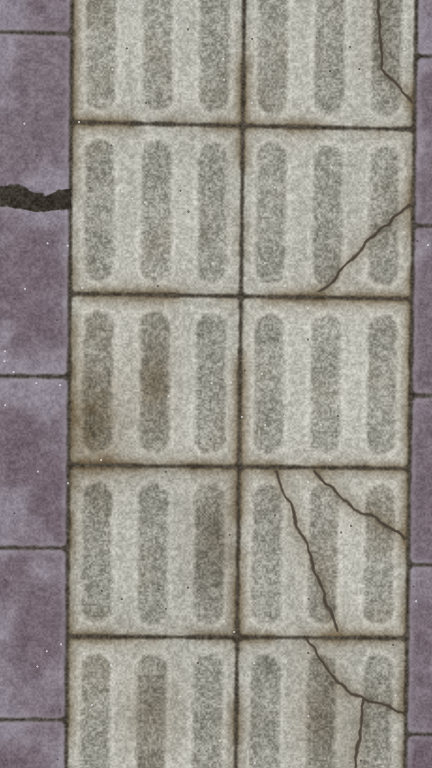
This texture is drawn by a Shadertoy shader. Its source:

```glsl
float hash(vec2 p) {
    p = fract(p * vec2(0.1031, 0.1137));
    p += dot(p, p.yx + 33.33);
    return fract((p.x + p.y) * p.x * 7.31);
}

float noise(vec2 p) {
    vec2 i = floor(p), f = fract(p);
    f = f * f * (3.0 - 2.0 * f);
    return mix(mix(hash(i), hash(i + vec2(1, 0)), f.x),
               mix(hash(i + vec2(0, 1)), hash(i + vec2(1, 1)), f.x), f.y);
}

float fbm(vec2 p) {
    float sum = 0.0, amp = 0.5;
    for (int i = 0; i < 4; i++) {
        sum += amp * noise(p);
        p = mat2(1.6, 1.2, -1.2, 1.6) * p + 17.0;
        amp *= 0.5;
    }
    return sum / 0.94;
}

float roundBox(vec2 p, vec2 halfSize, float r) {
    vec2 q = abs(p) - halfSize + r;
    return length(max(q, 0.0)) + min(max(q.x, q.y), 0.0) - r;
}

float segment(vec2 p, vec2 a, vec2 b) {
    vec2 ab = b - a;
    return length(p - a - ab * clamp(dot(p - a, ab) / dot(ab, ab), 0.0, 1.0));
}

float blob(vec2 p, vec2 center, vec2 size) {
    vec2 q = (p - center) / size;
    return exp(-dot(q, q));
}

// Distance to the nearest fracture
float cracks(vec2 p) {
    vec4 lines[11] = vec4[11](
        vec4(0.875, -0.02, 0.885, 0.16), vec4(0.885, 0.16, 0.955, 0.232),
        vec4(0.95, 0.47, 0.85, 0.56), vec4(0.85, 0.56, 0.745, 0.675),
        vec4(0.637, 1.09, 0.715, 1.28), vec4(0.715, 1.28, 0.78, 1.465),
        vec4(0.725, 1.09, 0.80, 1.16), vec4(0.80, 1.16, 0.94, 1.245),
        vec4(0.70, 1.475, 0.80, 1.60), vec4(0.80, 1.60, 0.935, 1.65),
        vec4(0.845, 1.62, 0.82, 1.80));
    p += 0.022 * (vec2(fbm(p * 22.0), fbm(p * 22.0 + 50.0)) - 0.5);
    float d = 1.0;
    for (int i = 0; i < 11; i++) d = min(d, segment(p, lines[i].xy, lines[i].zw));
    return d;
}

void mainImage(out vec4 fragColor, in vec2 fragCoord) {
    // Canvas width is 1, y runs down
    vec2 p = vec2(fragCoord.x, iResolution.y - fragCoord.y) / iResolution.x;
    float px = 1.0 / iResolution.x;
    float t = p.y / 1.778;
    float grain = 0.6 * noise(p * 230.0) + 0.4 * noise(p * 115.0 + 9.0) - 0.5;
    float wear = fbm(p * 9.0);
    float fine = fbm(p * 38.0 + 4.0);

    // Slightly leaning grid; the outer columns are shifted vertically
    float u = (p.x - 0.167 + 0.014 * t) / (0.3985 - 0.006 * t);
    float column = floor(u);
    bool paver = column < 0.0 || column > 1.0;
    float rowStart = column < 0.0 ? 0.083 : column > 1.0 ? 0.116 : 0.287;
    float v = (p.y - rowStart - 0.01 * (u - 0.5) * (1.0 - t)) / 0.3958;
    vec2 id = vec2(column, floor(v));
    vec2 cell = vec2(u, v) - id;
    float rnd = hash(id * 7.3 + 31.0);
    float edge = roundBox((cell - 0.5) * 0.396, vec2(0.1935), 0.012) + 0.005 * (fine - 0.5);

    vec3 color;
    if (paver) {
        // Purple pavers with a darker worn center
        float core = smoothstep(0.42, 0.75, wear + 0.35 * blob(cell, vec2(column < 0.0 ? 0.82 : 0.2, 0.5), vec2(0.2, 0.4)));
        color = mix(vec3(0.55, 0.52, 0.56), vec3(0.43, 0.375, 0.405), core * (0.6 + 0.4 * rnd));
        color += 0.15 * grain + 0.10 * (fine - 0.5);
        color = mix(color, vec3(0.62, 0.59, 0.62), 0.3 * smoothstep(-0.016, -0.005, edge));
    } else {
        // Concrete tiles with three rounded bars
        float bars = 1.0;
        for (int i = 0; i < 3; i++) {
            vec2 q = cell - vec2(0.17 + 0.33 * float(i), 0.51);
            bars = min(bars, roundBox(q, vec2(0.085, 0.41), 0.08));
        }
        bars += 0.022 * (fine - 0.5);
        float bar = 1.0 - smoothstep(-0.018, 0.012, bars);
        float rim = exp(-pow((bars - 0.02) / 0.014, 2.0));
        color = vec3(0.715, 0.71, 0.675) + 0.04 * (rnd - 0.5) + 0.09 * (wear - 0.5);
        color -= bar * (0.05 + 0.13 * fbm(p * 13.0 + 70.0));
        color += 0.035 * rim + grain * (0.24 + 0.10 * bar);

        // Brown dirt along edges, in patches and around fractures
        float crack = cracks(p);
        float dirt = 0.95 * exp(edge * 75.0) * smoothstep(0.25, 0.7, wear);
        dirt += 0.75 * blob(p, vec2(0.20, 0.97), vec2(0.08, 0.13)) * (0.4 + fine);
        dirt += 0.45 * blob(p, vec2(0.36, 0.88), vec2(0.04, 0.13));
        dirt += 0.40 * blob(p, vec2(0.50, 1.24), vec2(0.05, 0.12));
        dirt += 0.40 * blob(p, vec2(0.35, 1.65), vec2(0.06, 0.10));
        dirt += 0.45 * blob(p, vec2(0.74, 1.66), vec2(0.05, 0.10));
        dirt += 0.45 * exp(-crack * 55.0) + 0.22 * smoothstep(0.55, 0.8, wear) * bar;
        color *= mix(vec3(1.0), vec3(0.60, 0.53, 0.43), clamp(dirt, 0.0, 1.0));
        float crackWidth = 0.0015 + 0.003 * fine;
        color = mix(color, vec3(0.27, 0.24, 0.21), 0.85 * (1.0 - smoothstep(crackWidth - px, crackWidth + px, crack)));
    }

    // Dark joints and one broad mossy gap
    vec3 joint = vec3(0.27, 0.25, 0.22) + 0.22 * grain + 0.08 * (wear - 0.5);
    color = mix(color, joint, 0.92 * smoothstep(-0.002 - px, 0.002 + px, edge));
    float gap = abs(p.y - 0.455 + 0.05 * (wear - 0.5)) - 0.012 - 0.02 * fine;
    if (column < 0.0) color = mix(color, joint * 0.85, 1.0 - smoothstep(-0.003, 0.003, gap));

    // Scattered pale and dark flecks
    vec2 fleckCell = floor(p * 40.0);
    vec2 fleckPos = 0.25 + 0.5 * vec2(hash(fleckCell + 3.0), hash(fleckCell + 91.0));
    float fleckKind = hash(fleckCell + 57.0);
    float fleck = 1.0 - smoothstep(0.06, 0.14, length(fract(p * 40.0) - fleckPos));
    color = mix(color, vec3(0.86), 0.75 * fleck * step(0.975, fleckKind));
    color = mix(color, vec3(0.30, 0.27, 0.27), 0.7 * fleck * step(fleckKind, 0.02));

    fragColor = vec4(clamp(color, 0.0, 1.0), 1.0);
}
```
